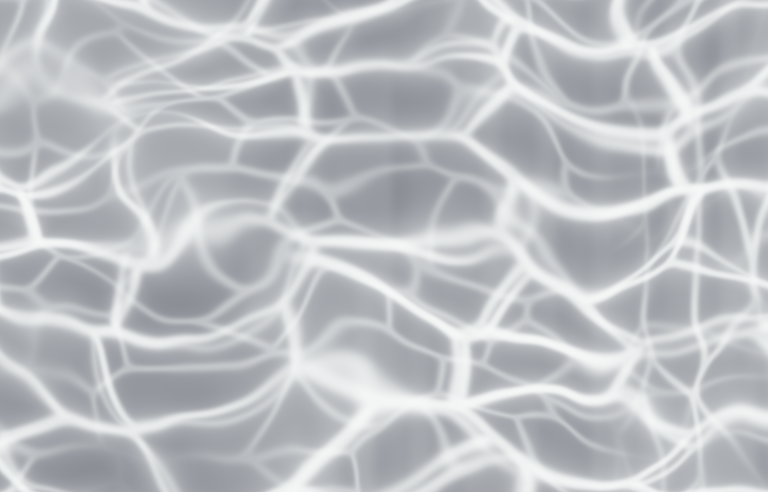
A Shadertoy shader for this texture:

```glsl
// Soft pale caustic light: a warped net of bright ripples over grey water.
#define CELLS vec2(3.0, 6.2)      // main net, cells per canvas height
#define FINE_CELLS vec2(4.3, 8.3) // faint secondary net
#define TALL_CELLS vec2(9.0, 3.0) // upright strands near the right side
#define WARP 0.11                 // bend of the strands
#define SPLIT 0.085               // gap between paired strands
#define STRAND 0.0092             // strand half width
#define GLOW 0.042                // reach of the glow around pairs
#define SHADE vec3(0.495, 0.507, 0.540)
#define SHINE vec3(0.968, 0.977, 0.974)

float hash(vec2 p) {
    return fract(sin(dot(p, vec2(127.1, 311.7))) * 43758.5453);
}

float noise(vec2 p) {
    vec2 i = floor(p), f = fract(p);
    f = f * f * f * (f * (f * 6.0 - 15.0) + 10.0);
    return mix(mix(hash(i), hash(i + vec2(1, 0)), f.x),
               mix(hash(i + vec2(0, 1)), hash(i + vec2(1, 1)), f.x), f.y);
}

vec2 drift(vec2 p, float seed) {
    return vec2(noise(p + seed), noise(p + seed + 31.7)) - 0.5;
}

vec2 cellPoint(vec2 cell, float seed) {
    return 0.5 + 0.85 * (vec2(hash(cell + seed), hash(cell + seed + 57.3)) - 0.5);
}

float smoothMin(float a, float b, float k) {
    float h = max(k - abs(a - b), 0.0) / k;
    return min(a, b) - 0.25 * h * h * k;
}

// Distance, in canvas heights, to the borders of stretched Voronoi cells
float netDistance(vec2 p, vec2 cells, float seed) {
    vec2 q = p * cells, base = floor(q), f = fract(q);
    vec2 home = vec2(0.0), nearest = vec2(0.0);
    float best = 9.0;
    for (int y = -1; y <= 1; y++)
    for (int x = -1; x <= 1; x++) {
        vec2 o = vec2(x, y);
        vec2 r = o + cellPoint(base + o, seed) - f;
        if (dot(r, r) < best) {
            best = dot(r, r);
            nearest = r;
            home = o;
        }
    }
    float d = 1.0;
    for (int y = -2; y <= 2; y++)
    for (int x = -2; x <= 2; x++) {
        vec2 o = home + vec2(x, y);
        vec2 r = o + cellPoint(base + o, seed) - f;
        vec2 across = r - nearest;
        if (dot(across, across) > 0.0001) {
            vec2 n = normalize(across);
            float border = dot(0.5 * (r + nearest), n) / length(n * cells);
            d = smoothMin(d, border, 0.012);
        }
    }
    return max(d, 0.0);
}

float strand(float d, float width) {
    return exp(-d * d / (width * width));
}

// Uneven brightness along the strands
float patches(vec2 p, float seed) {
    return smoothstep(0.15, 0.8, noise(p * 3.7 + seed));
}

void mainImage(out vec4 fragColor, in vec2 fragCoord) {
    vec2 p = fragCoord / iResolution.y;
    float across = fragCoord.x / iResolution.x;

    // Bent coordinates, and a second copy that parts and rejoins
    vec2 bent = p + WARP * drift(p * 3.4, 4.0) + 0.024 * drift(p * 11.0, 17.0);
    vec2 twin = bent + SPLIT * drift(p * 4.5, 43.0);

    float first = netDistance(bent, CELLS, 3.0);
    float second = netDistance(twin, CELLS, 3.0);
    float fine = netDistance(bent + 0.07 * drift(p * 6.0, 71.0), FINE_CELLS, 19.0);
    float tall = netDistance(bent, TALL_CELLS, 37.0);

    // Cloudy ground with faint upright streaks
    float light = 0.01 + 0.3 * noise(p * 3.0 + 8.0) + 0.1 * noise(p * 9.0 + 5.0);
    float streak = noise(vec2(p.x * 27.0, p.y * 1.6)) - 0.5;
    light += 0.2 * streak * smoothstep(0.2, 0.6, across);

    // Paired main strands with a bright film between them
    float width = STRAND * mix(0.7, 1.5, noise(p * 4.5 + 23.0));
    light += 0.75 * exp(-(first + second) / GLOW);
    light += mix(0.4, 1.7, patches(p, 11.0)) * strand(first, width);
    light += mix(0.2, 1.3, patches(p, 29.0)) * strand(second, width);

    // Weak net, then upright strands at the right
    light += 0.55 * patches(p, 61.0) * strand(fine, STRAND);
    light += 0.13 * exp(-fine / 0.03);
    float side = smoothstep(0.78, 0.92, across);
    light += side * (1.1 * patches(p, 83.0) * strand(tall, STRAND * 0.85)
                   + 0.15 * exp(-tall / 0.03));

    // Soft roll-off towards white
    float tone = 1.0 - exp(-max(light, 0.0));
    fragColor = vec4(mix(SHADE, SHINE, tone), 1.0);
}
```
